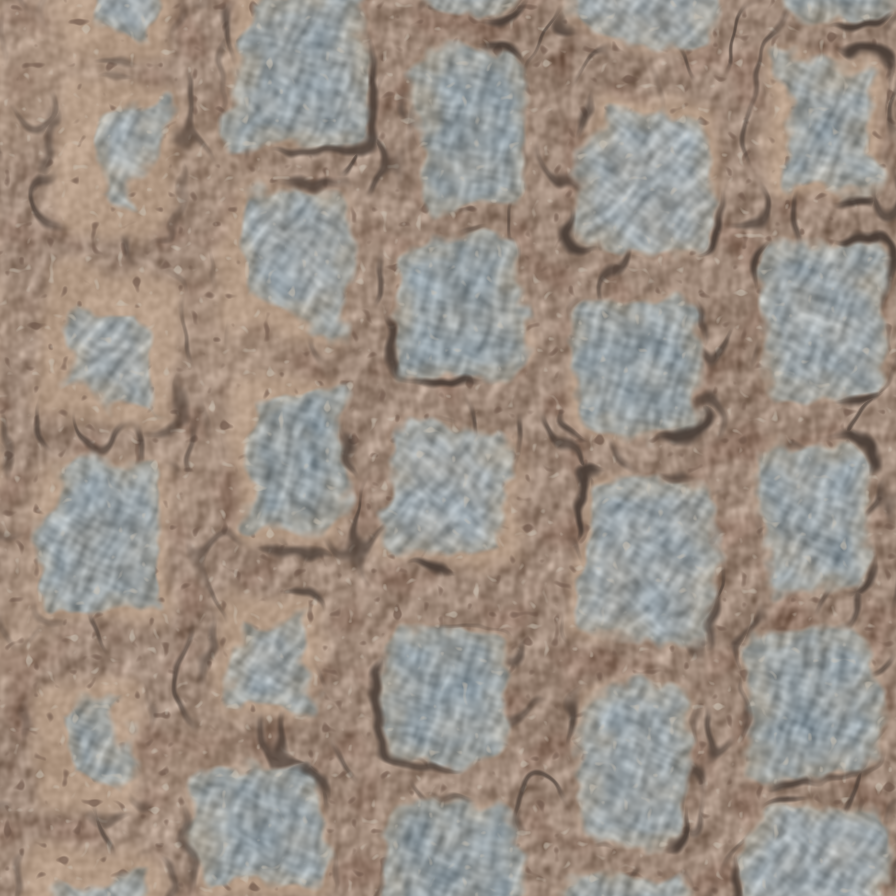
This texture is drawn by a Shadertoy shader. Its source:

```glsl
// Weathered grey cobbles in loose columns, half buried in tan earth.
// Jittered rounded boxes give the stones; gradient noise erodes them, streaks
// their faces, embosses the earth and opens broken dark cracks along the joints.

const vec2 PITCH = vec2(0.200, 0.215);      // column and row spacing
const vec2 HALF_MIN = vec2(0.056, 0.070);   // smallest stone half size
const vec2 HALF_VARY = vec2(0.024, 0.026);  // extra half size
const float CORNER = 0.022;
const float COLUMN_TILT = 0.025;
const float BURIAL_DEPTH = 0.062;           // how far earth creeps over stones
const float EDGE_SOFT = 0.006;
const vec2 STREAK_FREQ = vec2(95.0, 38.0);
const float STREAK_CONTRAST = 0.135;
const float RELIEF_CONTRAST = 0.24;

const vec3 STONE = vec3(0.595, 0.622, 0.632);
const vec3 STONE_RIM = vec3(0.640, 0.620, 0.575);
const vec3 EARTH = vec3(0.710, 0.612, 0.530);
const vec3 JOINT = vec3(0.615, 0.530, 0.470);
const vec3 RUST = vec3(0.530, 0.415, 0.355);
const vec3 CRACK = vec3(0.270, 0.225, 0.200);
const vec3 GRIT = vec3(0.800, 0.765, 0.710);

float hash(vec2 p) {
    vec3 q = fract(p.xyx * vec3(0.1031, 0.1030, 0.0973));
    q += dot(q, q.yzx + 33.33);
    return fract((q.x + q.y) * q.z);
}

vec2 gradient(vec2 cell) {
    float a = 6.2832 * hash(cell + 57.0);
    return vec2(cos(a), sin(a));
}

// Gradient noise, roughly -1 to 1
float noise(vec2 p) {
    vec2 i = floor(p), f = p - i;
    vec2 u = f * f * f * (f * (f * 6.0 - 15.0) + 10.0);
    vec2 e = vec2(1.0, 0.0);
    float low = mix(dot(gradient(i), f), dot(gradient(i + e), f - e), u.x);
    float high = mix(dot(gradient(i + e.yx), f - e.yx),
                     dot(gradient(i + 1.0), f - 1.0), u.x);
    return 1.5 * mix(low, high, u.y);
}

float fbm(vec2 p) {
    float sum = 0.0, amp = 0.55;
    for (int k = 0; k < 3; k++) {
        sum += amp * noise(p);
        p = mat2(1.6, 1.2, -1.2, 1.6) * p + 7.3;
        amp *= 0.55;
    }
    return sum;
}

mat2 rotation(float a) {
    return mat2(cos(a), sin(a), -sin(a), cos(a));
}

float roundedBox(vec2 p, vec2 halfSize) {
    vec2 q = abs(p) - halfSize + CORNER;
    return length(max(q, 0.0)) + min(max(q.x, q.y), 0.0) - CORNER;
}

// Distance to the nearest stone, and a random id for it
vec2 cobbles(vec2 p) {
    vec2 nearest = vec2(1.0, 0.0);
    for (int i = -1; i <= 1; i++) {
        float column = floor(p.x / PITCH.x) + float(i);
        float shift = hash(vec2(column, 3.0));
        for (int j = -1; j <= 1; j++) {
            vec2 cell = vec2(column, floor(p.y / PITCH.y - shift) + float(j));
            vec2 rnd = vec2(hash(cell + 11.0), hash(cell + 29.0));
            vec2 centre = (cell + vec2(0.5, 0.5 + shift)) * PITCH;
            centre += 0.024 * (rnd.yx - 0.5);
            float id = hash(cell + 71.0);
            vec2 local = rotation(0.22 * (id - 0.5)) * (p - centre);
            local.x *= 1.0 + 1.8 * (rnd.x - 0.5) * local.y;
            float d = roundedBox(local, HALF_MIN + HALF_VARY * rnd);
            if (d < nearest.x) nearest = vec2(d, id);
        }
    }
    return nearest;
}

void mainImage(out vec4 fragColor, in vec2 fragCoord) {
    vec2 p = fragCoord / min(iResolution.x, iResolution.y);

    // Ragged stone outlines
    vec2 warp = 0.012 * vec2(noise(p * 12.0), noise(p * 12.0 + 40.0))
              + 0.005 * vec2(noise(p * 38.0 + 9.0), noise(p * 38.0 + 70.0));
    vec2 stone = cobbles(rotation(COLUMN_TILT) * p + warp);

    // Earth covers the left side most
    float left = 1.0 - smoothstep(0.12, 0.52, p.x);
    float burial = 0.75 * noise(p * 4.0 + 15.0) + mix(-0.22, 0.55, left);
    float exposed = stone.x + BURIAL_DEPTH * max(burial, 0.0)
                  + (0.004 + 0.016 * left) * noise(p * 17.0 + 5.0)
                  + 0.006 * noise(p * 55.0);
    float stoneMask = 1.0 - smoothstep(-EDGE_SOFT, EDGE_SOFT, exposed);
    float joint = smoothstep(-0.016, 0.012, stone.x);
    joint *= 1.0 - 0.55 * left * smoothstep(-0.2, 0.5, noise(p * 5.0 + 31.0));

    // Earth: smooth patches, lumpy joints, lit from the upper left
    vec2 grain = p * vec2(34.0, 26.0);
    float relief = fbm(grain) - fbm(grain + vec2(-0.16, 0.20));
    float fine = noise(p * 115.0);
    vec3 earth = mix(EARTH, JOINT, joint);
    earth = mix(earth, RUST, 0.55 * joint * smoothstep(0.0, 0.7, noise(p * 21.0 + 3.0)));
    earth += RELIEF_CONTRAST * relief * mix(0.35, 1.0, joint);
    earth += 0.045 * fine + 0.035 * noise(p * 9.0 + 50.0);
    float pits = smoothstep(0.50, 0.80, noise(p * 62.0 + 12.0));
    earth = mix(earth, RUST * 0.8, 0.65 * pits);

    // Stone: slanted streaks, sandy rim and pale flecks
    vec2 slant = rotation(0.45 + 0.5 * (stone.y - 0.5)) * (p + 0.4 * warp);
    float streak = noise(slant * STREAK_FREQ) + 0.5 * noise(slant * STREAK_FREQ.yx * 1.3 + 20.0);
    vec3 face = STONE + 0.06 * (stone.y - 0.5) * vec3(1.0, 0.8, 0.7);
    float rim = smoothstep(-0.030, 0.0, exposed + 0.014 * noise(p * 30.0));
    face = mix(face, STONE_RIM, 0.65 * rim);
    face += STREAK_CONTRAST * streak + 0.04 * fine + 0.04 * noise(p * 18.0);
    face += vec3(-0.025, 0.0, 0.025) * noise(p * 24.0 + 8.0);

    vec3 color = mix(earth, face, stoneMask);
    float flecks = smoothstep(0.50, 0.85, noise(p * 78.0 + 33.0));
    color = mix(color, GRIT, 0.55 * flecks);

    // Broken shadows beside stones and thin cracks through the joints
    float gate = smoothstep(0.08, 0.50, noise(p * vec2(13.0, 9.0) + 61.0));
    float gap = abs(stone.x - 0.005 + 0.003 * noise(p * 45.0));
    float shadow = gate * (1.0 - smoothstep(0.001, 0.003 + 0.006 * gate, gap));
    float ridge = abs(noise((p + 0.6 * warp) * vec2(19.0, 10.0) + 23.0));
    float crack = (1.0 - smoothstep(0.02, 0.13, ridge)) * joint
                * smoothstep(-0.05, 0.40, noise(p * 11.0 + 82.0));
    float dark = max(shadow * (1.0 - 0.5 * left), 0.75 * crack * (1.0 - stoneMask));
    color = mix(color, CRACK, 0.88 * dark);

    fragColor = vec4(clamp(color, 0.0, 1.0), 1.0);
}
```
